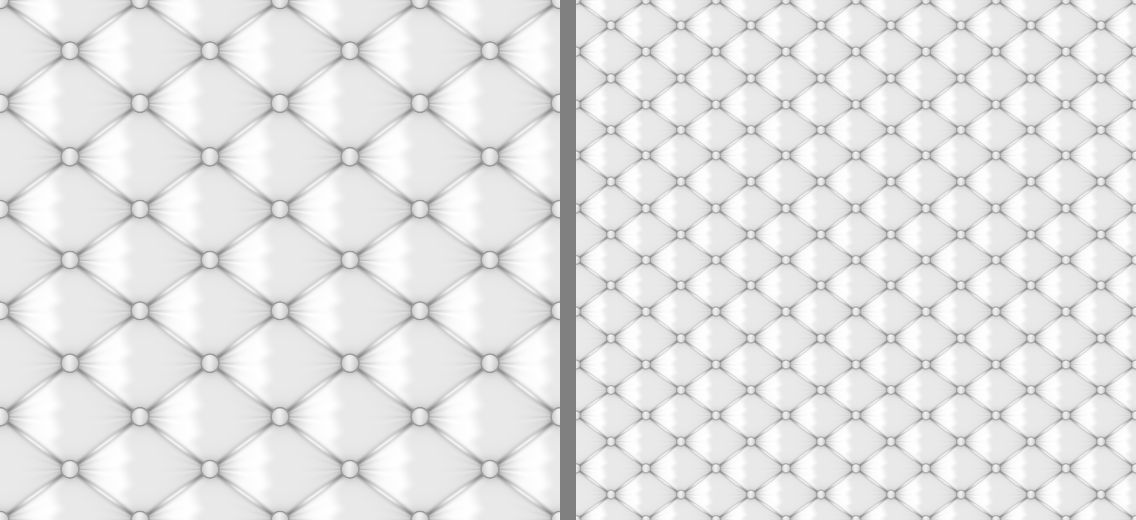
Left, the tile; right, the same tile 2 across and 2 down.
Write a WebGL 1 fragment shader that draws this pattern.

```glsl
precision highp float;
// Pale button-tufted upholstery: a diamond lattice of pleats with a domed
// button at each crossing. Diagonal lattice coordinates make every crossing
// an integer pair, so pleats, cushions and buttons all come from fract().

uniform vec2 u_resolution;

#define COLUMNS 4.0
#define ROWS 5.0
#define BUTTON_RADIUS 0.069
#define RIM_WIDTH 0.009
#define PLEAT_WIDTH 0.023
#define GLOSS_WIDTH 0.011
#define LEATHER 0.915
#define SHEEN 0.085
#define RIM_GREY 0.60
#define ROW_DRIFT 0.0025

const float PI = 3.14159265;

float bell(float x, float width) {
  return exp(-x * x / (width * width));
}

// Brightness change of one pleat: dark where it meets a button, glossy midway.
float pleat(float dist, float fromEnd) {
  float open = smoothstep(0.14, 0.43, fromEnd);
  float fold = mix(0.24, 0.14, open) * bell(dist, mix(0.017, PLEAT_WIDTH, open));
  float shadow = mix(0.08, 0.045, open) * exp(-dist / 0.04);
  float gloss = 0.23 * open * bell(dist, GLOSS_WIDTH);
  return gloss - fold - shadow;
}

// Fine creases fanning out from a corner of the cushion.
float creases(vec2 fromCorner, float reach) {
  float angle = atan(fromCorner.y, max(fromCorner.x, 0.0001));
  float fan = 0.5 + 0.35 * cos(angle * 21.0) + 0.15 * cos(angle * 34.0 + 1.0);
  return fan * bell(length(fromCorner), reach) * bell(angle, 0.55);
}

// Cushion surface; x runs 0..1 from left to right corner, y is centred.
float cushion(vec2 pos, float aspect, float edge) {
  float scallop = 0.018 * cos(pos.y * 25.0) + 0.006 * sin(pos.y * 47.0);
  float glow = smoothstep(0.04, 0.24, pos.x);
  glow *= 1.0 - smoothstep(0.34, 0.46, pos.x + scallop);
  glow *= smoothstep(0.0, 0.035, edge);
  float wrinkles = 0.16 * creases(vec2(pos.x, pos.y * aspect), 0.19);
  wrinkles += 0.09 * creases(vec2(1.0 - pos.x, pos.y * aspect), 0.20);
  return LEATHER + SHEEN * glow - wrinkles;
}

// Domed button face with a vertical reflection and a dark rim.
float button(vec2 pos, float pixel) {
  vec2 p = pos / BUTTON_RADIUS;
  float face = 0.82 + 0.11 * bell(p.x + 0.08, 0.5) + 0.025 * p.y;
  face -= 0.05 * smoothstep(0.5, 1.0, length(p));
  float rimDist = abs(length(pos) - BUTTON_RADIUS + 0.5 * RIM_WIDTH);
  float rim = 1.0 - smoothstep(-0.5 * pixel, pixel, rimDist - 0.5 * RIM_WIDTH);
  return mix(face, RIM_GREY, rim);
}

void main() {
  vec2 uv = gl_FragCoord.xy / u_resolution;
  float aspect = COLUMNS * u_resolution.y / (ROWS * u_resolution.x);
  float pixel = COLUMNS / u_resolution.x;

  // Slightly uneven row spacing that wraps over the canvas height.
  uv.y += ROW_DRIFT * sin(4.0 * PI * uv.y);

  // Diagonal coordinates: buttons at integer pairs, pleats on integer lines.
  vec2 grid = uv * vec2(COLUMNS, ROWS);
  vec2 diagonal = vec2(grid.x + grid.y, grid.x - grid.y);
  vec2 cell = fract(diagonal);
  vec2 nearest = fract(diagonal + 0.5) - 0.5;
  vec2 toLine = abs(nearest);
  vec2 dist = toLine / length(vec2(1.0, 1.0 / aspect));

  // Cushion and the two families of pleats.
  vec2 local = 0.5 * vec2(cell.x + cell.y, cell.x - cell.y);
  float shade = cushion(local, aspect, min(dist.x, dist.y));
  shade += pleat(dist.x, toLine.y) + pleat(dist.y, toLine.x);

  // Button with a soft contact shadow.
  vec2 fromButton = 0.5 * vec2(nearest.x + nearest.y, (nearest.x - nearest.y) * aspect);
  float rim = length(fromButton) - BUTTON_RADIUS;
  shade -= 0.07 * exp(-max(rim, 0.0) / 0.022);
  float cover = 1.0 - smoothstep(-0.5 * pixel, 0.5 * pixel, rim);
  shade = mix(clamp(shade, 0.55, 0.995), button(fromButton, pixel), cover);

  gl_FragColor = vec4(vec3(shade), 1.0);
}
```
